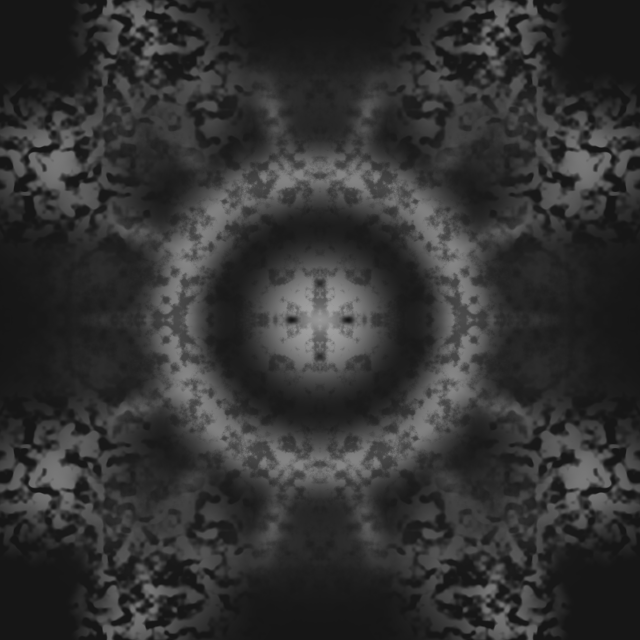
Write a Shadertoy shader that draws this background.

```glsl
// A grey mandala: a mottled disc and a soft ring inside broken outer clusters.
// The plane is folded into one quadrant, so each noise grain is mirrored four ways;
// soft elliptical glows place the light and value noise carves its texture.

#define FLOOR_GREY 0.086
#define RING_RADIUS 0.228
#define RING_WIDTH 0.043
#define RING_LIGHT 0.37
#define DISC_RADIUS 0.095
#define DISC_LIGHT 0.50
#define CLUSTER_LIGHT 0.38
#define GRAIN_SCALE 72.0
#define HAZE_LIGHT 0.16

float hash(vec2 p) {
    return fract(sin(dot(p, vec2(127.1, 311.7))) * 43758.5453);
}

float valueNoise(vec2 p) {
    vec2 cell = floor(p), f = fract(p);
    f = f * f * (3.0 - 2.0 * f);
    float low = mix(hash(cell), hash(cell + vec2(1, 0)), f.x);
    float high = mix(hash(cell + vec2(0, 1)), hash(cell + vec2(1, 1)), f.x);
    return mix(low, high, f.y);
}

float fractalNoise(vec2 p) {
    float sum = 0.0, weight = 0.5;
    for (int i = 0; i < 4; i++) {
        sum += weight * valueNoise(p);
        p = mat2(1.6, 1.2, -1.2, 1.6) * p + 7.3;
        weight *= 0.5;
    }
    return sum / 0.9375;
}

// Elliptical glow, turned so that its first axis lies at the given angle
float glow(vec2 p, vec2 centre, vec2 size, float angle) {
    float c = cos(angle), s = sin(angle);
    vec2 d = mat2(c, -s, s, c) * (p - centre) / size;
    return exp(-dot(d, d));
}

// Light cells split by dark winding gaps
float brokenCells(vec2 p) {
    vec2 bend = vec2(valueNoise(p * 0.6), valueNoise(p * 0.6 + 31.0));
    float n = valueNoise(p + 1.6 * bend);
    n = mix(n, valueNoise(p * 1.9 + 13.0), 0.3);
    return smoothstep(0.28, 0.66, n);
}

float discLight(vec2 p, float r, float grain) {
    float body = exp(-pow(r / DISC_RADIUS, 3.0));
    float mottle = mix(0.55, 1.08, smoothstep(0.25, 0.6, grain));
    float bar = glow(p, vec2(0.0), vec2(0.036, 0.019), 0.0);
    float light = DISC_LIGHT * body * mix(mottle, 1.1, 0.8 * bar);
    // Dark pits on both axes
    float pits = glow(p, vec2(0.044, 0.0), vec2(0.010, 0.007), 0.0)
               + 0.7 * glow(p, vec2(0.0, 0.057), vec2(0.006), 0.0)
               + 0.35 * glow(p, vec2(0.069, 0.0), vec2(0.004, 0.010), 0.0);
    return light * (1.0 - min(pits, 1.0));
}

float ringLight(float r, float grain) {
    float d = (r - RING_RADIUS) / RING_WIDTH;
    float mottle = mix(0.5, 1.12, smoothstep(0.25, 0.62, grain));
    return RING_LIGHT * exp(-d * d) * mottle;
}

// Faint rays and patches beyond the ring
float hazeLight(vec2 p, float grain) {
    float haze = glow(p, vec2(0.072, 0.315), vec2(0.060, 0.020), 1.30)
               + 0.9 * glow(p, vec2(0.275, 0.134), vec2(0.060, 0.018), 0.46)
               + 0.6 * glow(p, vec2(0.200, 0.255), vec2(0.045, 0.022), 0.95)
               + 0.6 * glow(p, vec2(0.310, 0.0), vec2(0.070, 0.013), 0.0)
               + 0.4 * glow(p, vec2(0.350, 0.060), vec2(0.085, 0.060), 0.0)
               + 0.4 * glow(p, vec2(0.030, 0.350), vec2(0.110, 0.065), 0.0)
               + 0.5 * glow(p, vec2(0.290, 0.300), vec2(0.080, 0.070), 0.8);
    return HAZE_LIGHT * haze * mix(0.5, 1.3, smoothstep(0.25, 0.7, grain));
}

float clusterLight(vec2 p, float drift) {
    vec2 q = p + 0.05 * (drift - 0.5);
    float area = glow(q, vec2(0.285, 0.445), vec2(0.080, 0.105), 0.0)
               + glow(q, vec2(0.420, 0.255), vec2(0.095, 0.088), 0.0)
               + 0.5 * glow(q, vec2(0.175, 0.360), vec2(0.050, 0.090), 0.0)
               + 0.35 * glow(q, vec2(0.330, 0.160), vec2(0.060, 0.040), 0.5);
    // Keep the corners empty
    area *= 1.0 - smoothstep(0.345, 0.385, min(q.x, q.y));
    return CLUSTER_LIGHT * min(area, 1.1) * brokenCells(p * GRAIN_SCALE);
}

void mainImage(out vec4 fragColor, in vec2 fragCoord) {
    vec2 centred = (fragCoord - 0.5 * iResolution.xy) / min(iResolution.x, iResolution.y);
    vec2 p = abs(centred);
    float r = length(p);
    float grain = fractalNoise(p * GRAIN_SCALE + 3.7);
    float drift = fractalNoise(p * 18.0 + 5.1);

    float light = discLight(p, r, grain)
                + ringLight(r + 0.02 * (drift - 0.5), grain)
                + hazeLight(p, mix(grain, drift, 0.4))
                + clusterLight(p, drift);
    fragColor = vec4(vec3(FLOOR_GREY + light), 1.0);
}
```
